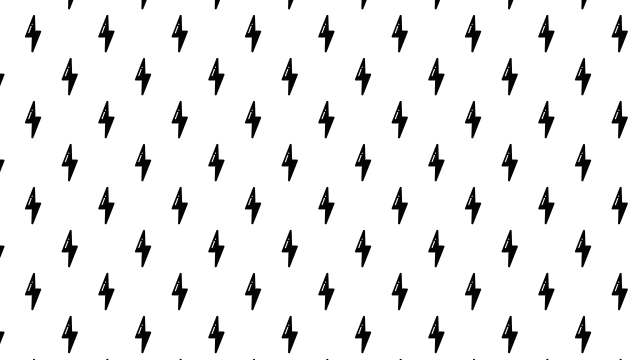
This pattern is drawn by a WebGL 2 fragment shader. Its source:

```glsl
#version 300 es
precision highp float;

uniform vec2 u_resolution;
out vec4 fragColor;

// Lengths in canvas heights
const vec2 CELL = vec2(0.2037, 0.1194);
const vec2 FIRST_BOLT = vec2(0.0921, 0.9065);
const float BOLT_HALF_HEIGHT = 0.0519;

// Lengths in bolt half-heights
const float CORNER_RADIUS = 0.054;
const float SHINE_RADIUS = 0.028;

const vec3 PAPER = vec3(1.0);
const vec3 INK = vec3(0.01);

float segmentDistance(vec2 p, vec2 a, vec2 b) {
    vec2 ab = b - a;
    return length(p - a - ab * clamp(dot(p - a, ab) / dot(ab, ab), 0.0, 1.0));
}

// Signed distance to the six-cornered bolt with rounded corners
float boltDistance(vec2 p, float radius) {
    vec2 corners[6] = vec2[6](
        vec2(0.045, 0.946), vec2(0.071, 0.116), vec2(0.375, 0.107),
        vec2(-0.040, -0.946), vec2(-0.018, -0.152), vec2(-0.384, -0.152));
    float nearest = 1e3;
    float side = 1.0;
    for (int i = 0; i < 6; i++) {
        vec2 a = corners[i];
        vec2 b = corners[(i + 1) % 6];
        nearest = min(nearest, segmentDistance(p, a, b));
        // Each edge crossed by a horizontal ray flips inside and outside
        if ((a.y > p.y) != (b.y > p.y)) {
            float crossing = a.x + (b.x - a.x) * (p.y - a.y) / (b.y - a.y);
            if (p.x < crossing) side = -side;
        }
    }
    return side * nearest - radius;
}

// Slanted dash with a dot above it
float shineDistance(vec2 p, float radius) {
    float dash = segmentDistance(p, vec2(-0.232, 0.054), vec2(-0.112, 0.380));
    float spot = length(p - vec2(-0.054, 0.504));
    return min(dash, spot) - radius;
}

// Position relative to the nearest bolt, odd rows shifted by half a cell
vec2 staggeredCell(vec2 p, vec2 cell) {
    vec2 grid = p / cell;
    float row = floor(grid.y + 0.5);
    grid.x += 0.5 * mod(row, 2.0);
    return (fract(grid + 0.5) - 0.5) * cell;
}

float coverage(float dist, float pixel) {
    return clamp(0.5 - dist / pixel, 0.0, 1.0);
}

void main() {
    vec2 canvas = gl_FragCoord.xy / u_resolution.y;
    vec2 p = staggeredCell(canvas - FIRST_BOLT, CELL) / BOLT_HALF_HEIGHT;
    float pixel = 1.0 / (u_resolution.y * BOLT_HALF_HEIGHT);

    float bolt = coverage(boltDistance(p, CORNER_RADIUS), pixel);
    float shine = coverage(shineDistance(p, SHINE_RADIUS), pixel);
    fragColor = vec4(mix(PAPER, INK, bolt * (1.0 - shine)), 1.0);
}
```
